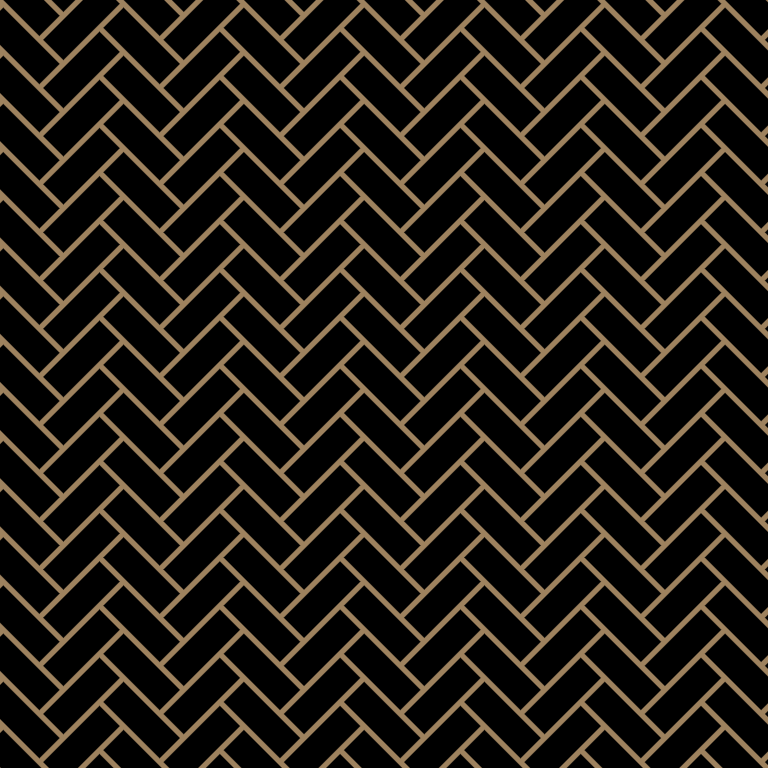
A Shadertoy shader for this pattern:

```glsl
// Herringbone of black bricks with thin tan joints, laid at 45 degrees.

#define REPEAT      vec2(0.15664, 0.0627)   // zigzag width, course height
#define ORIGIN      vec2(0.0826, 0.6033)    // bottom corner of one brick
#define JOINT_WIDTH 0.0070
#define BRICK_COLOR vec3(0.0)
#define JOINT_COLOR vec3(0.62, 0.51, 0.37)

const float DIAGONAL = 0.70710678;

// Turns the plane so that bricks lie along the axes.
vec2 toBrickAxes(vec2 p) {
    return vec2(p.x + p.y, p.y - p.x) * DIAGONAL;
}

float boxDistance(vec2 p, vec2 halfSize) {
    vec2 d = abs(p) - halfSize;
    return length(max(d, 0.0)) + min(max(d.x, d.y), 0.0);
}

// Signed distance to the nearest brick, negative inside.
float herringboneDistance(vec2 p) {
    vec2 size = REPEAT * DIAGONAL;              // brick length and thickness
    vec2 halfBrick = 0.5 * (size - JOINT_WIDTH);
    vec2 risingCenter = 0.5 * size;
    vec2 fallingCenter = vec2(size.x + 0.5 * size.y, size.y - 0.5 * size.x);

    // Fold into one lattice cell, then visit every pair that reaches it.
    vec2 local = mod(p - ORIGIN, REPEAT);
    float nearest = 1.0;
    for (int column = 0; column <= 1; column++) {
        for (int course = -2; course <= 0; course++) {
            vec2 q = toBrickAxes(local - vec2(column, course) * REPEAT);
            nearest = min(nearest, boxDistance(q - risingCenter, halfBrick));
            nearest = min(nearest, boxDistance(q - fallingCenter, halfBrick.yx));
        }
    }
    return nearest;
}

void mainImage(out vec4 fragColor, in vec2 fragCoord) {
    vec2 uv = fragCoord / iResolution.y;
    float edge = 0.75 / iResolution.y;
    float joint = smoothstep(-edge, edge, herringboneDistance(uv));
    fragColor = vec4(mix(BRICK_COLOR, JOINT_COLOR, joint), 1.0);
}
```
